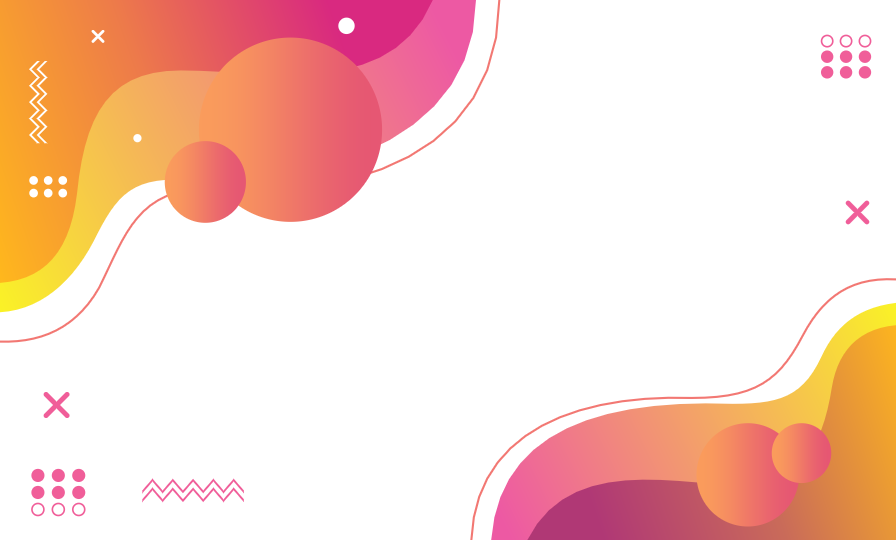
Give the GLSL for this background, as a Shadertoy shader.

```glsl
// Abstract background: two flowing gradient corner waves with discs and small ornaments on white.

const vec2 CANVAS = vec2(7.68, 4.60);
float pixel; // size of one pixel in canvas units

// Antialiased paint of a signed distance
void paint(inout vec3 base, vec3 color, float d) {
    base = mix(base, color, clamp(0.5 - d / pixel, 0.0, 1.0));
}

vec3 ramp(vec3 a, vec3 b, vec3 c, float middle, float t) {
    return t < middle ? mix(a, b, clamp(t / middle, 0.0, 1.0))
                      : mix(b, c, clamp((t - middle) / (1.0 - middle), 0.0, 1.0));
}

float segment(vec2 p, vec2 a, vec2 b) {
    vec2 ab = b - a;
    return length(p - a - ab * clamp(dot(p - a, ab) / dot(ab, ab), 0.0, 1.0));
}

vec2 bezier(vec2 a, vec2 b, vec2 c, vec2 d, float t) {
    float s = 1.0 - t;
    return s * s * s * a + 3.0 * s * t * (s * b + t * c) + t * t * t * d;
}

// Signed distance to three joined cubics, negative on the corner side
float wave(vec2 p, vec2 k[10]) {
    float nearest = 1e3, side = 1.0;
    for (int i = 0; i < 9; i += 3) {
        vec2 a = k[i];
        for (int j = 1; j <= 14; j++) {
            vec2 b = bezier(k[i], k[i + 1], k[i + 2], k[i + 3], float(j) / 14.0);
            nearest = min(nearest, segment(p, a, b));
            if ((a.x > p.x) != (b.x > p.x) &&
                mix(a.y, b.y, (p.x - a.x) / (b.x - a.x)) > p.y) side = -side;
            a = b;
        }
    }
    return nearest * side;
}

float diagonalCross(vec2 p, float size, float thickness) {
    return segment(abs(p), vec2(0), vec2(size)) - thickness;
}

// Grid of dots; the row numbered hollow is drawn as rings
float dots(vec2 p, vec2 spacing, vec2 last, float radius, float hollow) {
    vec2 cell = clamp(round(p / spacing), vec2(0), last);
    float d = length(p - cell * spacing) - radius;
    return cell.y == hollow ? abs(d + 0.005) - 0.007 : d;
}

// Pair of parallel zigzag lines running along x
float zigzag(vec2 p, float period, float height, float gap, float span) {
    float y = p.y - height * abs(2.0 * fract(p.x / period) - 1.0);
    float slope = 2.0 * height / period;
    float d = min(abs(y), abs(y - gap)) / sqrt(1.0 + slope * slope) - 0.008;
    return max(d, abs(p.x - 0.5 * span) - 0.5 * span);
}

void disc(inout vec3 base, vec2 p, float radius) {
    float t = smoothstep(-1.0, 1.0, p.x / radius);
    paint(base, mix(vec3(0.98, 0.61, 0.36), vec3(0.90, 0.34, 0.45), t), length(p) - radius);
}

// Thin contour below a bright gradient band
void ribbon(inout vec3 base, float contour, float band, float t) {
    paint(base, vec3(0.95, 0.47, 0.45), abs(contour) - 0.009);
    paint(base, ramp(vec3(0.98, 0.95, 0.15), vec3(0.96, 0.72, 0.34), vec3(0.93, 0.35, 0.64), 0.37, t), band);
}

void mainImage(out vec4 fragColor, in vec2 fragCoord) {
    vec2 uv = fragCoord / iResolution.xy;
    vec2 p = vec2(uv.x, 1.0 - uv.y) * CANVAS; // measured from the top left
    vec2 q = CANVAS - p;                      // measured from the bottom right
    pixel = CANVAS.y / iResolution.y;
    vec3 color = vec3(1), white = vec3(1), pink = vec3(0.94, 0.37, 0.60);

    // Upper left wave
    float contour = wave(p, vec2[](vec2(0, 2.91), vec2(.35, 2.92), vec2(.65, 2.8), vec2(.85, 2.45), vec2(1.05, 2.05),
        vec2(1.15, 1.7), vec2(1.6, 1.62), vec2(2.5, 1.7), vec2(4.27, 1.6), vec2(4.28, 0)));
    float band = wave(p, vec2[](vec2(0, 2.66), vec2(.35, 2.64), vec2(.62, 2.4), vec2(.8, 2.06), vec2(.98, 1.7),
        vec2(1.1, 1.53), vec2(1.5, 1.53), vec2(2.4, 1.6), vec2(4.07, 1.35), vec2(4.08, 0)));
    float inner = wave(p, vec2[](vec2(0, 2.41), vec2(.38, 2.38), vec2(.6, 2.15), vec2(.66, 1.65), vec2(.73, .95),
        vec2(.95, .6), vec2(1.55, .6), vec2(2.3, .6), vec2(3.35, .85), vec2(3.71, 0)));
    ribbon(color, contour, band, (p.x + 0.5 * (2.66 - p.y)) / 5.0);
    vec3 deep = ramp(vec3(1, .72, .11), vec3(.93, .48, .29), vec3(.85, .16, .5), 0.5, (p.x + 0.35 * (2.41 - p.y)) / 3.65);
    paint(color, deep, inner);
    disc(color, p - vec2(2.49, 1.105), 0.785);
    disc(color, p - vec2(1.76, 1.55), 0.348);

    // Lower right wave
    contour = wave(q, vec2[](vec2(0, 2.22), vec2(.38, 2.24), vec2(.62, 2.08), vec2(.8, 1.74), vec2(1, 1.36),
        vec2(1.2, 1.21), vec2(1.75, 1.21), vec2(2.7, 1.24), vec2(3.6, .95), vec2(3.64, 0)));
    band = wave(q, vec2[](vec2(0, 2.02), vec2(.33, 1.98), vec2(.52, 1.82), vec2(.64, 1.56), vec2(.8, 1.22),
        vec2(1, 1.16), vec2(1.4, 1.16), vec2(2.5, 1.2), vec2(3.4, .95), vec2(3.47, 0)));
    inner = wave(q, vec2[](vec2(0, 1.83), vec2(.33, 1.8), vec2(.5, 1.6), vec2(.55, 1.3), vec2(.62, .85),
        vec2(.8, .45), vec2(1.3, .46), vec2(1.9, .48), vec2(2.8, .72), vec2(3.16, 0)));
    ribbon(color, contour, band, (q.x + 0.5 * (2.02 - q.y)) / 4.3);
    deep = ramp(vec3(.99, .71, .12), vec3(.79, .42, .35), vec3(.69, .22, .46), 0.5, (q.x + 0.35 * (1.83 - q.y)) / 3.14);
    paint(color, deep, inner);
    disc(color, p - vec2(6.41, 4.045), 0.44);
    disc(color, p - vec2(6.87, 3.86), 0.255);

    // White ornaments
    paint(color, white, diagonalCross(p - vec2(.84, .31), 0.043, 0.012));
    paint(color, white, min(length(p - vec2(2.97, .22)) - 0.07, length(p - vec2(1.178, 1.177)) - 0.035));
    paint(color, white, dots(p - vec2(.288, 1.537), vec2(.125, .108), vec2(2, 1), 0.037, -1.0));
    paint(color, white, zigzag(p.yx - vec2(.52, .26), 0.14, 0.07, 0.065, 0.7));
    // Pink ornaments
    paint(color, pink, diagonalCross(p - vec2(7.35, 1.81), 0.08, 0.021));
    paint(color, pink, diagonalCross(p - vec2(.485, 3.45), 0.09, 0.021));
    paint(color, pink, dots(p - vec2(7.09, .35), vec2(.162, .133), vec2(2), 0.053, 0.0));
    paint(color, pink, dots(p - vec2(.325, 4.05), vec2(.175, .145), vec2(2), 0.056, 2.0));
    paint(color, pink, zigzag(p - vec2(1.22, 4.09), 0.174, 0.1, 0.075, 0.87));
    fragColor = vec4(color, 1);
}
```
